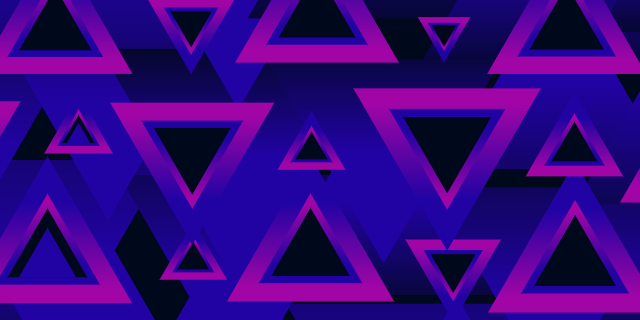
This background is drawn by a WebGL 1 fragment shader. Its source:

```glsl
precision mediump float;
// Neon triangle frames over overlapping blue triangles that fade into the dark.
uniform vec2 u_resolution;

#define DARK vec3(0.0, 0.03, 0.11)
#define BLUE vec3(0.13, 0.01, 0.64)
#define MAGENTA vec3(0.63, 0.02, 0.65)
#define BACK_CELL vec2(0.50, 0.45)
#define BACK_HEIGHT vec2(0.55, 0.85)
#define FRAME_CELL vec2(0.40, 0.37)
#define LARGE_HEIGHT vec2(0.40, 0.52)
#define SMALL_HEIGHT vec2(0.13, 0.27)
#define INNER_SCALE 0.62
#define HOLE_SCALE 0.47

float hash(vec2 p) {
  return fract(sin(dot(p, vec2(12.99, 78.23))) * 4375.85);
}

// Distance from the centre of an upright equilateral triangle, by its nearest side.
float triangleMetric(vec2 p) {
  return max(abs(p.x) * 0.866 + p.y * 0.5, -p.y);
}

// Smoothed coverage of a triangle with the given inradius.
float triangleMask(vec2 p, float inradius) {
  float pixel = 1.0 / u_resolution.y;
  return clamp(0.5 + (inradius - triangleMetric(p)) / pixel, 0.0, 1.0);
}

// Height within a triangle: 0 at the base, 1 at the apex.
float rise(vec2 p, float inradius) {
  return (p.y + inradius) / (3.0 * inradius);
}

float ramp(float low, float high, float x) {
  return clamp((x - low) / (high - low), 0.0, 1.0);
}

// Position relative to the jittered centre of a cell.
vec2 cellOffset(vec2 p, vec2 cell, vec2 size, vec2 jitter) {
  vec2 shift = vec2(hash(cell + 3.1), hash(cell + 7.7)) - 0.5;
  return p - (cell + 0.5 + shift * jitter) * size;
}

// Large plain triangle, blue at the apex and fading towards the base.
vec3 drawBack(vec3 color, vec2 p, vec2 cell) {
  vec2 q = cellOffset(p, cell, BACK_CELL, vec2(0.4));
  q.y *= hash(cell + 21.3) < 0.5 ? 1.0 : -1.0;
  float inradius = mix(BACK_HEIGHT.x, BACK_HEIGHT.y, hash(cell + 15.9)) / 3.0;
  float baseLight = 0.7 * hash(cell + 33.7);
  float light = mix(baseLight, 1.0, ramp(0.0, 0.45, rise(q, inradius)));
  return mix(color, mix(DARK, BLUE, light), triangleMask(q, inradius));
}

// Frame of two nested triangles with opposed gradients around a dark hole.
vec3 drawFrame(vec3 color, vec2 p, vec2 cell) {
  vec2 q = cellOffset(p, cell, FRAME_CELL, vec2(0.26, 0.16));
  float direction = mod(cell.x, 2.0) < 0.5 ? 1.0 : -1.0;
  if (hash(cell + 41.2) < 0.2) direction = -direction;
  q.y *= direction;

  // Large and small frames alternate like a checkerboard.
  vec2 range = mod(cell.x + cell.y, 2.0) < 0.5 ? LARGE_HEIGHT : SMALL_HEIGHT;
  float outer = mix(range.x, range.y, hash(cell + 52.6)) / 3.0;
  float inner = outer * INNER_SCALE;
  float hole = outer * HOLE_SCALE;

  vec3 outerColor = mix(MAGENTA, BLUE, ramp(0.1, 0.68, rise(q, outer)));
  vec3 innerColor = mix(BLUE, MAGENTA, ramp(0.22, 0.88, rise(q, inner)));
  color = mix(color, outerColor, triangleMask(q, outer));
  color = mix(color, innerColor, triangleMask(q, inner));
  color = mix(color, DARK, triangleMask(q, hole));

  // Some holes hold a blue core resting on the base.
  if (hash(cell + 64.8) < 0.2) {
    float core = hole * 0.72;
    vec2 c = q + vec2(0.0, hole - core);
    color = mix(color, BLUE, triangleMask(c, core));
  }
  return color;
}

void main() {
  vec2 p = gl_FragCoord.xy / u_resolution.y;
  vec3 color = DARK;

  // Background layer
  vec2 home = floor(p / BACK_CELL);
  for (int j = -1; j <= 1; j++) {
    for (int i = -1; i <= 1; i++) {
      color = drawBack(color, p, home + vec2(float(i), float(j)));
    }
  }

  // Frame layer
  home = floor(p / FRAME_CELL);
  for (int j = -1; j <= 1; j++) {
    for (int i = -1; i <= 1; i++) {
      color = drawFrame(color, p, home + vec2(float(i), float(j)));
    }
  }

  gl_FragColor = vec4(color, 1.0);
}
```
